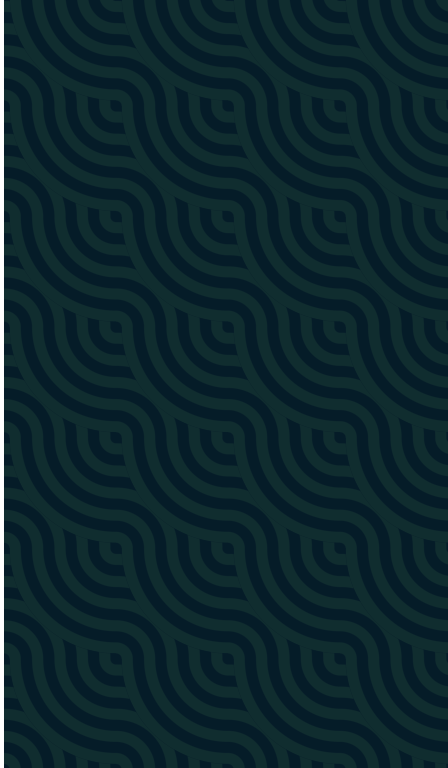
A Shadertoy shader for this pattern:

```glsl
// Interlocking wave bands in two dark teals, with a pale strip down the left edge.
// Each cell joins two families of concentric rings, centred on opposite corners;
// the upper right family lies over the lower left one, so bands flow as S-curves.

// Coverage of the dark rings: five per cell, each as wide as the gap beside it.
float rings(float radius, float blur) {
    float offset = abs(fract(radius * 5.0 + 0.5) - 0.5);
    return 1.0 - smoothstep(0.25 - 5.0 * blur, 0.25 + 5.0 * blur, offset);
}

void mainImage(out vec4 fragColor, in vec2 fragCoord) {
    vec2 uv = fragCoord / iResolution.xy;

    // Four columns right of the strip, just under seven rows
    vec2 cell = fract((uv - vec2(0.009, -0.002)) / vec2(0.25, 0.144));
    float blur = 0.8 / (0.144 * iResolution.y);

    // Ring families around the two opposite corners
    float lowerRadius = length(cell);
    float upperRadius = length(1.0 - cell);
    float overlay = 1.0 - smoothstep(0.95 - blur, 0.95 + blur, upperRadius);
    float dark = mix(rings(lowerRadius, blur), rings(upperRadius, blur), overlay);

    vec3 teal = vec3(0.064, 0.176, 0.184);
    vec3 navy = vec3(0.018, 0.108, 0.157);
    vec3 color = mix(teal, navy, dark);

    // Pale strip along the left edge
    float edge = 0.5 / iResolution.x;
    float strip = 1.0 - smoothstep(0.0088 - edge, 0.0088 + edge, uv.x);
    fragColor = vec4(mix(color, vec3(1.0), strip), 1.0);
}
```
